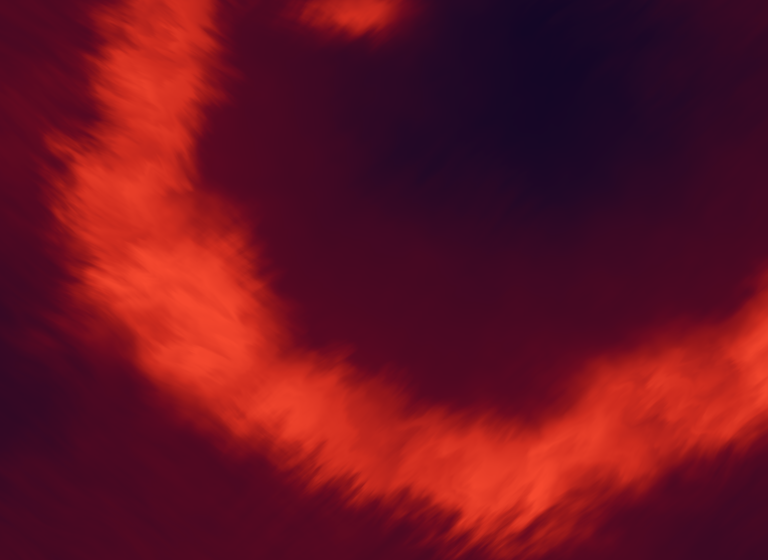
Write a WebGL 2 fragment shader that draws this background.

```glsl
#version 300 es
precision highp float;

uniform vec2 u_resolution;
out vec4 outColor;

// Ember band: centre x, centre y, half width (canvas heights)
const int SPINE_COUNT = 14;
const vec3 SPINE[SPINE_COUNT] = vec3[](
    vec3(0.31, 1.06, 0.105), vec3(0.28, 0.89, 0.100), vec3(0.240, 0.75, 0.080),
    vec3(0.235, 0.62, 0.100), vec3(0.31, 0.51, 0.105), vec3(0.38, 0.39, 0.110),
    vec3(0.46, 0.31, 0.090), vec3(0.61, 0.24, 0.075), vec3(0.72, 0.20, 0.085),
    vec3(0.84, 0.16, 0.105), vec3(0.97, 0.155, 0.100), vec3(1.11, 0.23, 0.105),
    vec3(1.25, 0.31, 0.115), vec3(1.42, 0.35, 0.120));

// Colours from coldest to hottest, one per unit of heat
const int RAMP_COUNT = 8;
const vec3 RAMP[RAMP_COUNT] = vec3[](
    vec3(0.05, 0.02, 0.15), vec3(0.13, 0.03, 0.15), vec3(0.22, 0.03, 0.14),
    vec3(0.32, 0.03, 0.13), vec3(0.44, 0.04, 0.12), vec3(0.60, 0.09, 0.10),
    vec3(0.81, 0.17, 0.12), vec3(0.96, 0.28, 0.18));

const float BASE_HEAT = 2.75;
const float CORE_HEAT = 6.45;
const float CORE_VARIATION = 2.6;
const float GLOW_HEAT = 1.0;
const float GLOW_REACH = 0.11;
const float EDGE_INNER = 0.35;
const float EDGE_OUTER = 1.65;
const float CLOUD_WARP = 0.13;
const float STROKE_WARP = 0.10;
const float STROKE_HEAT = 0.7;
const float LEFT_ANGLE = -0.65;
const float RIGHT_ANGLE = 0.75;
const vec2 STROKE_SCALE = vec2(11.0, 48.0);

float hash(vec2 p) {
    vec3 q = fract(vec3(p.xyx) * 0.1031);
    q += dot(q, q.yzx + 33.33);
    return fract((q.x + q.y) * q.z);
}

float noise(vec2 p) {
    vec2 i = floor(p), f = fract(p);
    f = f * f * (3.0 - 2.0 * f);
    return mix(mix(hash(i), hash(i + vec2(1, 0)), f.x),
               mix(hash(i + vec2(0, 1)), hash(i + vec2(1, 1)), f.x), f.y);
}

// Layered noise centred on zero
float fbm(vec2 p) {
    float sum = 0.0, amplitude = 0.5;
    for (int i = 0; i < 4; i++) {
        sum += amplitude * (noise(p) - 0.5);
        p = mat2(1.6, 1.2, -1.2, 1.6) * p + 17.3;
        amplitude *= 0.5;
    }
    return sum;
}

vec2 direction(float angle) {
    return vec2(cos(angle), sin(angle));
}

// Noise stretched along the brush direction
float strokes(vec2 p, float angle) {
    vec2 along = direction(angle);
    vec2 q = vec2(dot(p, along), dot(p, vec2(-along.y, along.x)));
    q.y += 0.04 * noise(q * 8.0);
    return fbm(q * STROKE_SCALE + 40.0);
}

float blob(vec2 p, vec2 centre, vec2 radius) {
    vec2 q = (p - centre) / radius;
    return exp(-dot(q, q));
}

// x: distance in half widths, y: distance in canvas heights
vec2 bandDistance(vec2 p) {
    vec2 nearest = vec2(10.0);
    for (int i = 0; i < SPINE_COUNT - 1; i++) {
        vec3 a = SPINE[i], b = SPINE[i + 1];
        vec2 edge = b.xy - a.xy;
        float t = clamp(dot(p - a.xy, edge) / dot(edge, edge), 0.0, 1.0);
        float d = length(p - a.xy - edge * t);
        nearest = min(nearest, vec2(d / mix(a.z, b.z, t), d));
    }
    return nearest;
}

vec3 heatColor(float heat) {
    float h = clamp(heat, 0.0, float(RAMP_COUNT) - 1.001);
    int i = int(h);
    return mix(RAMP[i], RAMP[i + 1], h - float(i));
}

void main() {
    vec2 p = gl_FragCoord.xy / u_resolution.y;
    p.x *= 1.369 * u_resolution.y / u_resolution.x;

    // Brush strokes turn from falling to rising across the canvas
    float turn = smoothstep(0.3, 0.7, p.x + 0.4 * fbm(p * 5.0 + 83.0));
    float stroke = mix(strokes(p, LEFT_ANGLE), strokes(p, RIGHT_ANGLE), turn);
    vec2 brush = direction(mix(LEFT_ANGLE, RIGHT_ANGLE, turn));
    vec2 cloud = vec2(fbm(p * 7.0 + 3.0), fbm(p * 7.0 + 29.0));
    vec2 q = p + CLOUD_WARP * cloud + STROKE_WARP * stroke * brush;

    // Dark sky and shaded corners
    float heat = BASE_HEAT + 0.9 * fbm(q * 4.0 + 61.0);
    heat -= 2.35 * blob(q, vec2(0.97, 0.90), vec2(0.37, 0.36));
    heat -= 1.2 * blob(q, vec2(-0.02, 0.30), vec2(0.15, 0.22));
    heat -= 0.7 * blob(q, vec2(1.40, 0.00), vec2(0.22, 0.14));

    // Soft glow, side embers and the hot band
    vec2 band = bandDistance(q);
    heat += GLOW_HEAT * exp(-max(band.y - 0.08, 0.0) / GLOW_REACH);
    heat += 1.5 * blob(q, vec2(0.19, 0.43), vec2(0.09, 0.08));
    heat += 1.1 * blob(q, vec2(1.08, 0.33), vec2(0.12, 0.06));
    float core = CORE_HEAT - 0.5 * smoothstep(0.65, 1.0, p.y);
    core += CORE_VARIATION * fbm(q * 8.0 + 11.0);
    heat = mix(heat, core, 1.0 - smoothstep(EDGE_INNER, EDGE_OUTER, band.x));
    heat = mix(heat, 6.2, 0.95 * blob(q, vec2(0.615, 1.0), vec2(0.085, 0.07)));

    heat += STROKE_HEAT * stroke * smoothstep(1.0, 5.0, heat) + 0.2 * stroke;
    outColor = vec4(heatColor(heat), 1.0);
}
```
